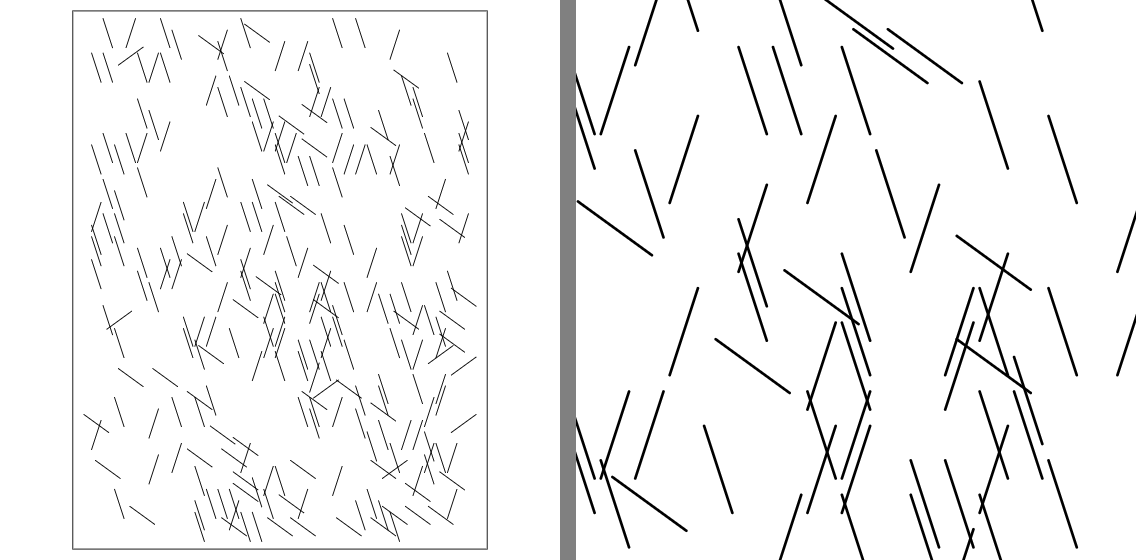
Left: the whole. Right: its middle third, enlarged.
A three.js fragment shader for this pattern:

```glsl
// Thin black strokes of one length scattered on a hidden lattice inside a
// portrait frame. Each lattice site is hashed to hold a stroke or stay empty,
// and each stroke is tilted by a multiple of 36 degrees.
varying vec2 vUv;

const vec3 PAPER = vec3(1.0);
const vec3 INK = vec3(0.0);
const float LINE_WIDTH = 0.0016;
const float PITCH = 0.0205;

float hash(vec2 p) {
  vec3 q = fract(vec3(p.xyx) * 0.1031);
  q += dot(q, q.yzx + 33.33);
  return fract((q.x + q.y) * q.z);
}

float valueNoise(vec2 p) {
  vec2 i = floor(p), f = fract(p);
  f = f * f * (3.0 - 2.0 * f);
  return mix(mix(hash(i), hash(i + vec2(1.0, 0.0)), f.x),
             mix(hash(i + vec2(0.0, 1.0)), hash(i + vec2(1.0)), f.x), f.y);
}

// Share of a pixel covered by a line whose centre is at distance d
float lineCoverage(float d, float pixel) {
  float inner = max(d - 0.5 * pixel, -0.5 * LINE_WIDTH);
  float outer = min(d + 0.5 * pixel, 0.5 * LINE_WIDTH);
  return clamp((outer - inner) / pixel, 0.0, 1.0);
}

// Distance to a segment centred on the origin
float segmentDistance(vec2 p, vec2 dir, float halfLength) {
  float along = clamp(dot(p, dir), -halfLength, halfLength);
  return length(p - along * dir);
}

float boxDistance(vec2 p, vec2 halfSize) {
  vec2 q = abs(p) - halfSize;
  return length(max(q, 0.0)) + min(max(q.x, q.y), 0.0);
}

// Mostly steep strokes leaning left, few shallow ones rising to the right
float strokeAngle(float pick) {
  float steps = pick < 0.55 ? 3.0 : pick < 0.79 ? 2.0 : pick < 0.96 ? 4.0 : 1.0;
  return radians(36.0 * steps);
}

void main() {
  vec2 p = vUv - 0.5;
  float pixel = max(fwidth(vUv.x), 1e-5);

  // Frame
  float frame = abs(boxDistance(p, vec2(0.3700, 0.4805)));
  float blank = 1.0 - lineCoverage(frame, pixel);

  // Strokes from the lattice sites within reach: 33 columns, 44 rows
  vec2 home = floor(p / PITCH + vec2(0.5, 0.0));
  for (int y = -2; y <= 2; y++) {
    for (int x = -2; x <= 2; x++) {
      vec2 site = home + vec2(float(x), float(y));
      vec2 centre = (site + vec2(0.0, 0.5)) * PITCH;
      bool inside = abs(site.x) < 16.5 && abs(site.y + 0.5) < 22.0;
      float density = mix(0.05, 0.28, valueNoise(site / 6.0 + 40.0));
      if (inside && hash(site + 117.0) < density) {
        float angle = strokeAngle(hash(site + vec2(291.0, 433.0)));
        vec2 dir = vec2(cos(angle), sin(angle));
        float d = segmentDistance(p - centre, dir, 0.0272);
        blank *= 1.0 - lineCoverage(d, pixel);
      }
    }
  }

  gl_FragColor = vec4(mix(INK, PAPER, blank), 1.0);
}
```
